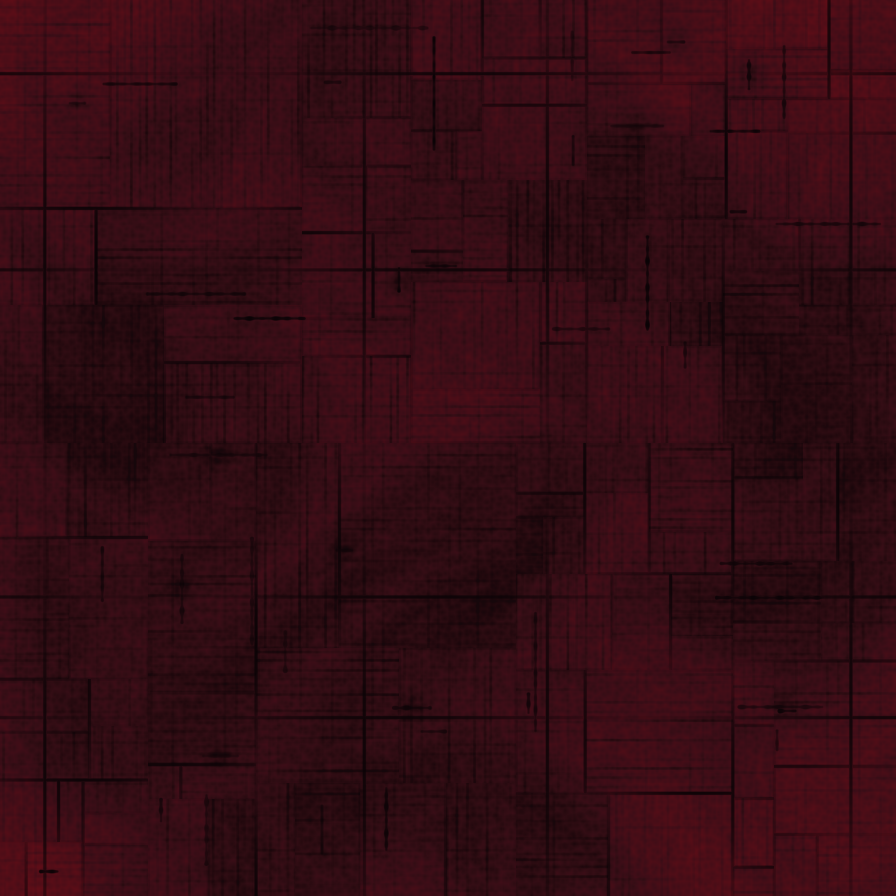
Give the GLSL for this texture, as a three.js fragment shader.

```glsl
varying vec2 vUv;

float hash(vec2 p) {
  return fract(sin(dot(p, vec2(127.1, 311.7))) * 43758.5453);
}

// Cellular noise: distance to the nearest jittered point
float cellular(vec2 p) {
  vec2 cell = floor(p);
  float nearest = 2.0;
  for (int y = -1; y <= 1; y++) {
    for (int x = -1; x <= 1; x++) {
      vec2 c = cell + vec2(float(x), float(y));
      vec2 point = c + vec2(hash(c), hash(c + 57.3));
      nearest = min(nearest, distance(p, point));
    }
  }
  return nearest;
}

// Broad uneven stains from layered, warped sines
float stains(vec2 p) {
  float sum = 0.0;
  float amp = 0.5;
  for (int i = 0; i < 5; i++) {
    p += 0.6 * sin(p.yx * 1.3 + float(i) * 2.1);
    sum += amp * sin(p.x + 1.7) * sin(p.y + 0.4);
    p = mat2(0.8, 0.6, -0.6, 0.8) * p * 1.8;
    amp *= 0.65;
  }
  return sum;
}

float stroke(float d, float halfWidth) {
  return 1.0 - smoothstep(halfWidth, halfWidth + 0.002, d);
}

// Irregular parallel scratches: dark grooves with brighter ridges between
float scratches(float across, float along, float count, float seed) {
  float cell = floor(across * count);
  float middle = (cell + 0.3 + 0.4 * hash(vec2(cell, seed))) / count;
  float fade = 0.65 + 0.35 * sin(along * 31.0 + cell * 4.7 + seed);
  float groove = stroke(abs(across - middle), 0.0005) * fade;
  return groove * hash(vec2(seed, cell + 9.0)) - 0.12 * hash(vec2(cell, seed + 4.0));
}

void main() {
  vec2 uv = vUv;

  // Split the square again and again into panels with dark seams
  vec2 lo = vec2(0.0);
  vec2 hi = vec2(1.0);
  float id = 1.0;
  float seam = 0.0;
  for (int i = 0; i < 7; i++) {
    vec2 size = hi - lo;
    float lean = 0.6 + 0.8 * hash(vec2(id, 3.0));
    vec2 axis = size.x > size.y * lean ? vec2(1.0, 0.0) : vec2(0.0, 1.0);
    float cut = dot(mix(lo, hi, 0.25 + 0.5 * hash(vec2(id, 8.0))), axis);
    float pos = dot(uv, axis);
    float along = dot(uv, axis.yx);
    float wear = 0.6 + 0.4 * sin(along * 21.0 + id * 2.3);
    float depth = 0.2 + 0.75 * pow(hash(vec2(id, 5.0)), 2.0);
    seam = max(seam, depth * wear * stroke(abs(pos - cut), 0.0008));
    bool below = pos < cut;
    if (below) hi = mix(hi, vec2(cut), axis);
    else lo = mix(lo, vec2(cut), axis);
    id = id * 2.0 + (below ? 0.0 : 1.0);
  }

  // Each panel has its own tone and grain direction
  float panelTone = hash(vec2(id, 21.0)) - 0.5;
  bool upright = hash(vec2(id, 34.0)) > 0.4;
  vec2 grainUv = upright ? uv : uv.yx;
  float density = 75.0 + 45.0 * hash(vec2(id, 13.0));
  float lines = scratches(grainUv.x, grainUv.y, density, id);
  lines *= 0.35 + 0.65 * hash(vec2(id, 55.0));
  lines += 0.4 * scratches(grainUv.y, grainUv.x, 85.0, floor(id / 4.0) + 300.0);

  // Long rules crossing many panels
  float rules = 0.0;
  for (int i = 0; i < 8; i++) {
    float n = float(i);
    vec2 p = mod(n, 2.0) < 0.5 ? uv : uv.yx;
    float at = (floor(n * 0.5) + 0.2 + 0.6 * hash(vec2(n, 71.0))) / 4.0;
    float fade = 0.45 + 0.35 * sin(p.y * 11.0 + n * 3.0);
    rules = max(rules, fade * stroke(abs(p.x - at), 0.0008));
  }

  // Short ragged black gouges, some with a soft smudge around them
  float gouges = 0.0;
  float smudges = 0.0;
  for (int i = 0; i < 44; i++) {
    float n = float(i);
    vec2 center = vec2(hash(vec2(n, 1.0)), hash(vec2(n, 2.0)));
    vec2 d = uv - center;
    d = hash(vec2(n, 4.0)) > 0.5 ? d : d.yx;
    float halfLength = 0.008 + 0.06 * pow(hash(vec2(n, 6.0)), 2.0);
    float gap = length(vec2(d.x, max(abs(d.y) - halfLength, 0.0)));
    float ragged = sin(d.y * 130.0 + n) * sin(d.y * 310.0 + n * 2.0);
    float halfWidth = 0.0006 + 0.0014 * hash(vec2(n, 7.0)) * ragged;
    float depth = (0.5 + 0.5 * hash(vec2(n, 9.0))) * (0.8 + 0.2 * ragged);
    gouges = max(gouges, depth * stroke(gap, max(halfWidth, 0.0002)));
    if (mod(n, 4.0) < 0.5) {
      float blot = exp(-dot(d, d) / 0.0002);
      smudges = max(smudges, blot * (0.7 + 0.3 * sin(d.x * 500.0 + n)));
    }
  }

  // Redness: stains, panels, bright corners and fine mottling
  float red = 0.206 + 0.08 * stains(uv * 7.0) + 0.054 * panelTone;
  red += 0.075 * smoothstep(0.4, 0.72, distance(uv, vec2(0.46, 0.46)));
  red += 0.06 * (cellular(uv * 130.0) - 0.5);
  red += 0.035 * (cellular(grainUv * vec2(120.0, 22.0)) - 0.5);
  red -= 0.1 * lines + 0.09 * smudges;
  red = max(red, 0.085);

  vec3 color = vec3(red, mix(0.026, 0.05, smoothstep(0.09, 0.21, red)),
                    mix(0.044, 0.09, smoothstep(0.09, 0.25, red)));
  float dark = max(max(seam, rules), gouges);
  gl_FragColor = vec4(mix(color, vec3(0.035, 0.01, 0.02), dark), 1.0);
}
```
